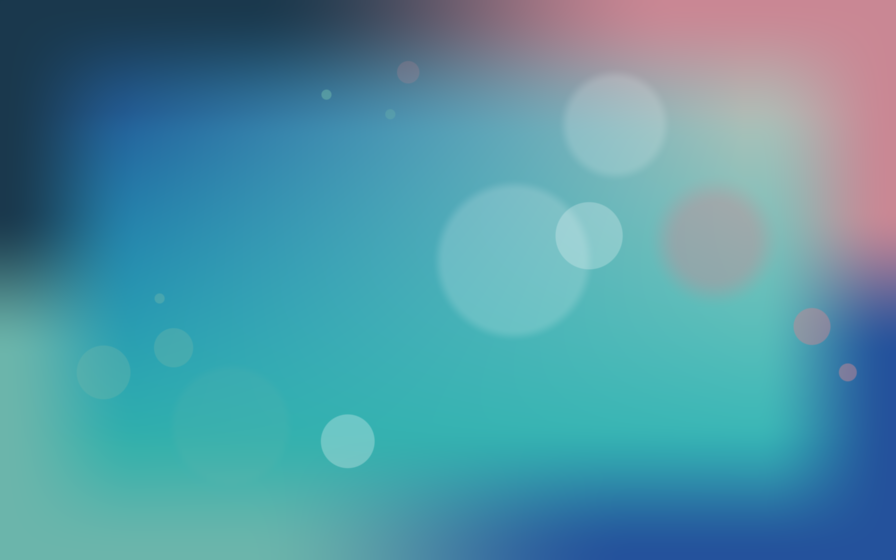
Give the GLSL for this background, as a Shadertoy shader.

```glsl
const vec3 NAVY = vec3(0.10, 0.22, 0.30);
const vec3 ROSE = vec3(0.79, 0.53, 0.58);
const vec3 MINT = vec3(0.42, 0.71, 0.67);
const vec3 COBALT = vec3(0.14, 0.32, 0.61);
const vec3 WHITE = vec3(1.0);

// Quadratic curve through three colours at t = 0, 0.5 and 1
vec3 curve(vec3 start, vec3 middle, vec3 end, float t) {
    float s = 1.0 - t;
    return start * s * (s - t) + middle * 4.0 * s * t + end * t * (t - s);
}

// Four corner colours that melt into each other halfway along the sides
vec3 frameColor(vec2 uv) {
    float rise = smoothstep(0.36, 0.63, uv.y);
    vec3 low = mix(MINT, COBALT, smoothstep(0.27, 0.71, uv.x));
    vec3 high = mix(NAVY, ROSE, smoothstep(0.27, 0.76, uv.x));
    return mix(low, high, rise);
}

// Smooth colour mesh of the inner area
vec3 innerColor(vec2 uv) {
    vec2 t = clamp((uv - vec2(0.14, 0.20)) / vec2(0.69, 0.60), 0.0, 1.0);
    vec3 low = curve(vec3(0.19, 0.69, 0.67), vec3(0.20, 0.70, 0.69), vec3(0.21, 0.71, 0.71), t.x);
    vec3 mid = curve(vec3(0.15, 0.57, 0.69), vec3(0.28, 0.68, 0.72), vec3(0.42, 0.75, 0.73), t.x);
    vec3 high = curve(vec3(0.14, 0.37, 0.60), vec3(0.33, 0.61, 0.71), vec3(0.68, 0.75, 0.72), t.x);
    return curve(low, mid, high, t.y);
}

// Weight of the inner area, fading out towards every side
float innerMask(vec2 p, vec2 size, float fade) {
    vec2 inset = smoothstep(vec2(0.0), vec2(fade), min(p, size - p));
    return inset.x * inset.y;
}

// Coverage of a disc (centre, radius, opacity); large discs are out of focus
float disc(vec2 p, vec4 shape, float blur, float pixel) {
    float edge = pixel + blur * smoothstep(0.065, 0.09, shape.z);
    float d = length(p - shape.xy) - shape.z;
    return shape.w * (1.0 - smoothstep(-edge, edge, d));
}

void mainImage(out vec4 fragColor, in vec2 fragCoord) {
    vec2 uv = fragCoord / iResolution.xy;
    vec2 size = vec2(1.6, 1.0);
    vec2 p = uv * size;
    float pixel = 1.0 / iResolution.y;

    vec3 color = mix(frameColor(uv), innerColor(uv), innerMask(p, size, 0.25));

    // Pale discs
    vec4 pale[4] = vec4[4](
        vec4(0.917, 0.535, 0.135, 0.18), vec4(1.098, 0.777, 0.091, 0.18),
        vec4(1.052, 0.579, 0.060, 0.25), vec4(0.621, 0.212, 0.048, 0.28));
    for (int i = 0; i < 4; i++)
        color = mix(color, WHITE, disc(p, pale[i], 0.010, pixel));

    // Rose discs
    vec4 rosy[4] = vec4[4](
        vec4(1.277, 0.569, 0.094, 0.40), vec4(1.450, 0.417, 0.033, 0.48),
        vec4(1.514, 0.335, 0.016, 0.50), vec4(0.729, 0.871, 0.020, 0.22));
    for (int i = 0; i < 4; i++)
        color = mix(color, ROSE, disc(p, rosy[i], 0.028, pixel));

    // Green discs
    vec4 green[6] = vec4[6](
        vec4(0.583, 0.831, 0.009, 0.55), vec4(0.697, 0.796, 0.009, 0.35),
        vec4(0.285, 0.467, 0.009, 0.45), vec4(0.310, 0.379, 0.035, 0.38),
        vec4(0.185, 0.335, 0.048, 0.38), vec4(0.412, 0.240, 0.104, 0.14));
    for (int i = 0; i < 6; i++)
        color = mix(color, MINT, disc(p, green[i], 0.008, pixel));

    fragColor = vec4(color, 1.0);
}
```
